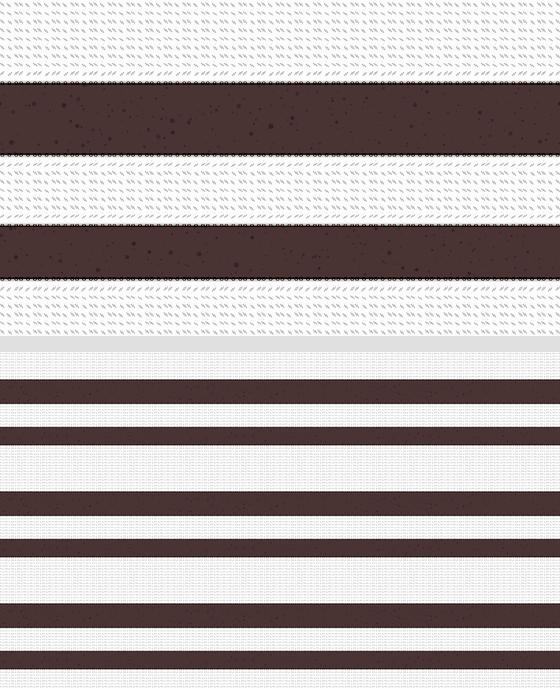
Top, the tile; bottom, the same tile 3 across and 3 down.
This pattern is drawn by a Shadertoy shader. Its source:

```glsl
// Two speckled brown bands with scalloped black trim over white cloth dotted with small grey stitches.

vec3 hash3(vec2 p) {
    vec3 q = fract(p.xyx * vec3(0.1031, 0.1030, 0.0973));
    q += dot(q, q.yxz + 33.33);
    return fract((q.xxy + q.yzz) * q.zyx);
}

float fill(float d) {
    return clamp(0.5 - d * iResolution.y, 0.0, 1.0);
}

float segment(vec2 p, vec2 halfDir) {
    return length(p - halfDir * clamp(dot(p, halfDir) / dot(halfDir, halfDir), -1.0, 1.0));
}

// Signed height above the nearest band edge, negative inside a band
float bandDistance(float y) {
    return min(abs(y - 0.6457) - 0.1045, abs(y - 0.249) - 0.0772);
}

// Signed horizontal offset from the nearest repeat of a centre
float repeatX(float x, float centre, float pitch) {
    return (fract((x - centre) / pitch + 0.5) - 0.5) * pitch;
}

// Round spots scattered on a wrapping grid
float specks(vec2 uv, vec2 grid, float density, vec2 radii, float seed) {
    vec2 size = vec2(1.662, 1.0) / grid, cell = floor(uv * grid);
    float ink = 0.0;
    for (int j = -1; j <= 1; j++)
    for (int i = -1; i <= 1; i++) {
        vec2 id = cell + vec2(i, j);
        vec3 h = hash3(mod(id, grid) + seed);
        vec3 k = hash3(mod(id, grid) + seed + 71.0);
        float d = length((uv * grid - id - h.xy) * size) - mix(radii.x, radii.y, k.x * k.x);
        ink = max(ink, fill(d) * step(h.z, density) * mix(0.55, 1.0, k.y));
    }
    return ink;
}

// Paired slanted strokes: one double and one single motif per repeat
float stitches(vec2 uv, float pitch) {
    float shift = uv.y > 0.249 && uv.y < 0.6457 ? 0.42 : 0.0;
    float r = (1.0 - uv.y) * 39.0 + shift;
    float row = floor(r);
    float edge = bandDistance(1.0 - (row + 0.5 - shift) / 39.0);
    float lean = edge < 0.04 ? -1.0 : 1.0;
    float kind = mod(row, 3.0);
    float y = (0.5 - fract(r)) / 39.0;
    float ink = 0.0;
    for (int i = 0; i < 3; i++) {
        float single = i == 2 ? 1.0 : 0.0;
        float centre = i == 2 ? 0.5 * pitch + 0.0018 * (kind - 1.0) : 0.0066 * float(2 * i - 1);
        vec2 q = vec2(repeatX(uv.x * 1.662, centre, pitch), y + 0.0025 * single);
        // Every third row is a little flatter
        vec2 stroke = vec2(0.0023 * lean, kind == 1.0 ? -0.0022 : -0.0034);
        vec2 gap = vec2(0.0025, -0.0012 * lean);
        float d = min(segment(q - gap, stroke), segment(q + gap, stroke));
        ink = max(ink, fill(d - 0.0015));
        // Faint loose dots between alternate rows
        float dotInk = fill(length(q - vec2(0.0, 0.0105)) - 0.001);
        ink = max(ink, 0.35 * dotInk * mod(row, 2.0));
    }
    return ink * step(0.015, edge);
}

void mainImage(out vec4 fragColor, in vec2 fragCoord) {
    vec2 uv = fragCoord / iResolution.xy;
    float pitch = 1.662 / 30.0;
    float d = bandDistance(uv.y);

    // White cloth, with a soft shade beside the trim
    vec3 color = mix(vec3(0.99), vec3(0.70, 0.69, 0.69), stitches(uv, pitch));
    color *= 1.0 - 0.22 * (1.0 - smoothstep(0.004, 0.013, d));

    // Brown bands and dark specks
    float ink = specks(uv, vec2(72, 44), 0.38, vec2(0.0012, 0.0034), 3.0);
    ink = max(ink, specks(uv, vec2(36, 22), 0.27, vec2(0.0035, 0.0075), 19.0));
    vec3 brown = mix(vec3(0.29, 0.20, 0.20), vec3(0.18, 0.125, 0.135), ink);
    color = mix(color, brown, fill(d));

    // Scalloped trim with tan hearts
    float x = abs(repeatX(uv.x * 1.662, 0.0, pitch));
    float scallop = min(abs(x - 0.0072), 0.5 * pitch - x);
    float trim = min(abs(d) - 0.0022, length(vec2(scallop, d - 0.001)) - 0.0062);
    float heart = length(vec2(scallop * 0.8, d - 0.0042)) - 0.002;
    color = mix(color, vec3(0.05, 0.03, 0.04), fill(trim) * step(-0.0025, d));
    color = mix(color, vec3(0.85, 0.66, 0.52), fill(heart));

    fragColor = vec4(color, 1.0);
}
```
